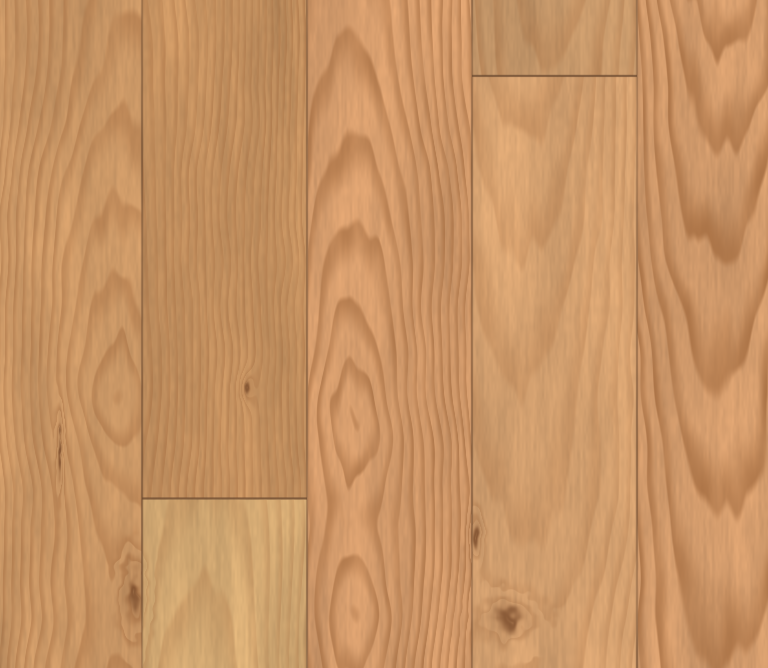
Write a Shadertoy shader that draws this texture.

```glsl
// Oak floor: five upright plank columns, two of them cut by a butt joint.
// Each board slices a warped growth-ring field around its own heart point,
// giving arches, eyes and straight grain; pores, knots and seams go on top.

#define PLANK_WIDTH 0.2148
#define FIRST_SEAM 0.185
#define LOW_JOINT 0.221
#define JOINT_STEP 0.2755
#define SEAM_HALF 0.0011
#define CANVAS_RATIO 0.871
#define RING_DARKNESS 0.75
#define PORE_AMOUNT 0.055
#define MOTTLE_AMOUNT 0.085
#define LATEWOOD vec3(0.65, 0.43, 0.255)
#define KNOT_COLOR vec3(0.45, 0.27, 0.15)
#define SEAM_COLOR vec3(0.42, 0.29, 0.19)

const int KNOTS = 5;

// Per board: heart x, heart y, neck length below the heart, grain contrast
const vec4 GRAIN[7] = vec4[7](
    vec4(0.165, 0.36, 0.30, 0.60),
    vec4(0.080, 0.37, 9.00, 0.55),
    vec4(0.453, 0.328, 0.13, 0.85),
    vec4(0.685, 1.02, 9.00, 0.36),
    vec4(0.945, 1.08, 9.00, 1.00),
    vec4(0.255, -0.25, 9.00, 0.38),
    vec4(0.720, 1.15, 9.00, 0.50));

// Per board: wood colour and ring density
const vec4 WOOD[7] = vec4[7](
    vec4(0.775, 0.580, 0.390, 1.00),
    vec4(0.775, 0.575, 0.380, 0.75),
    vec4(0.825, 0.605, 0.420, 1.00),
    vec4(0.828, 0.628, 0.437, 0.85),
    vec4(0.825, 0.608, 0.423, 0.95),
    vec4(0.835, 0.670, 0.455, 0.80),
    vec4(0.775, 0.595, 0.415, 0.80));

// Knots and checks: centre, then half extents
const vec4 KNOT[KNOTS] = vec4[KNOTS](
    vec4(0.661, 0.063, 0.024, 0.022),
    vec4(0.620, 0.172, 0.006, 0.018),
    vec4(0.174, 0.095, 0.011, 0.035),
    vec4(0.078, 0.285, 0.003, 0.035),
    vec4(0.323, 0.365, 0.006, 0.012));

float hash(vec2 p) {
    vec3 q = fract(p.xyx * 0.1031);
    q += dot(q, q.yzx + 33.33);
    return fract((q.x + q.y) * q.z);
}

float noise(vec2 p) {
    vec2 i = floor(p), f = fract(p);
    f = f * f * (3.0 - 2.0 * f);
    return mix(mix(hash(i), hash(i + vec2(1, 0)), f.x),
               mix(hash(i + vec2(0, 1)), hash(i + vec2(1, 1)), f.x), f.y);
}

// Growth-ring number at p; whole values are ring boundaries
float ringField(vec2 p, vec4 grain, float density, float seed) {
    vec2 s = vec2(seed * 17.0 + 40.0);
    vec2 d = p - grain.xy;
    d.x += 0.030 * (noise(p * vec2(7.0, 5.0) + s) - 0.5);
    d.x += 0.007 * (noise(p * vec2(24.0, 17.0) + s) - 0.5);
    d.y += 0.045 * (noise(p * vec2(75.0, 9.0) + s) - 0.5);
    float neck = d.y + grain.z;
    d.y = sqrt(neck * neck + 0.0004) - grain.z;
    float side = 45.0 * abs(d.x) + 200.0 * d.x * d.x;
    float along = 9.0 * pow(d.y * d.y + 0.0005, 0.3);
    return density * length(vec2(side, along));
}

// Line coverage at distance d from its centre
float seam(float d, float pixel) {
    return 1.0 - smoothstep(SEAM_HALF - pixel * 0.5, SEAM_HALF + pixel, abs(d));
}

void mainImage(out vec4 fragColor, in vec2 fragCoord) {
    vec2 p = fragCoord / iResolution.xy * vec2(1.0, CANVAS_RATIO);
    float pixel = 1.0 / iResolution.x;

    // Column and board lookup
    float across = (p.x - FIRST_SEAM) / PLANK_WIDTH;
    float column = clamp(floor(across) + 1.0, 0.0, 4.0);
    float joint = LOW_JOINT + JOINT_STEP * (column - 1.0);
    bool jointed = mod(column, 2.0) > 0.5;
    int board = int(column);
    if (board == 1 && p.y < joint) board = 5;
    if (board == 3 && p.y > joint) board = 6;
    vec4 grain = GRAIN[board], wood = WOOD[board];
    float seed = float(board);

    // Knots push the rings aside and darken the wood
    float rings = ringField(p, grain, wood.w, seed);
    float knotShade = 0.0;
    for (int i = 0; i < KNOTS; i++) {
        vec2 q = (p - KNOT[i].xy) / KNOT[i].zw;
        q += 0.7 * (vec2(noise(p * 90.0), noise(p * 90.0 + 31.0)) - 0.5);
        float r2 = dot(q, q);
        rings += 2.2 * exp(-0.35 * r2);
        knotShade = max(knotShade, exp(-1.3 * r2) * (0.55 + 0.25 * sin(5.0 * sqrt(r2))));
    }

    // Slow rise into dark latewood, then a sharp edge
    float phase = fract(rings);
    float late = smoothstep(0.35, 0.88, phase) * (1.0 - smoothstep(0.88, 1.0, phase));
    late *= 1.0 - smoothstep(0.35, 0.9, fwidth(rings));
    late *= 0.55 + 0.6 * noise(p * vec2(60.0, 14.0) + seed);

    // Broad mottling and fine pores along the grain
    float mottle = noise(p * vec2(22.0, 3.5) + seed * 9.0) * 0.65
                 + noise(p * vec2(55.0, 7.0) + seed * 5.0) * 0.35 - 0.5;
    float pores = noise(p * vec2(280.0, 22.0) + seed) * 0.6
                + noise(p * vec2(420.0, 90.0)) * 0.4 - 0.5;
    vec3 color = wood.rgb * (1.0 + MOTTLE_AMOUNT * 2.0 * mottle + PORE_AMOUNT * 2.0 * pores);
    color = mix(color, LATEWOOD, late * grain.w * RING_DARKNESS);
    color = mix(color, KNOT_COLOR, clamp(knotShade, 0.0, 1.0));

    // Seams between boards, uneven in strength
    float nearest = floor(across + 0.5);
    float strength = 0.35 + 0.3 * noise(vec2(nearest * 7.3, p.y * 9.0));
    color = mix(color, SEAM_COLOR, strength * seam((across - nearest) * PLANK_WIDTH, pixel));
    if (jointed) color = mix(color, SEAM_COLOR, 0.75 * seam(p.y - joint, pixel));

    fragColor = vec4(color, 1.0);
}
```
